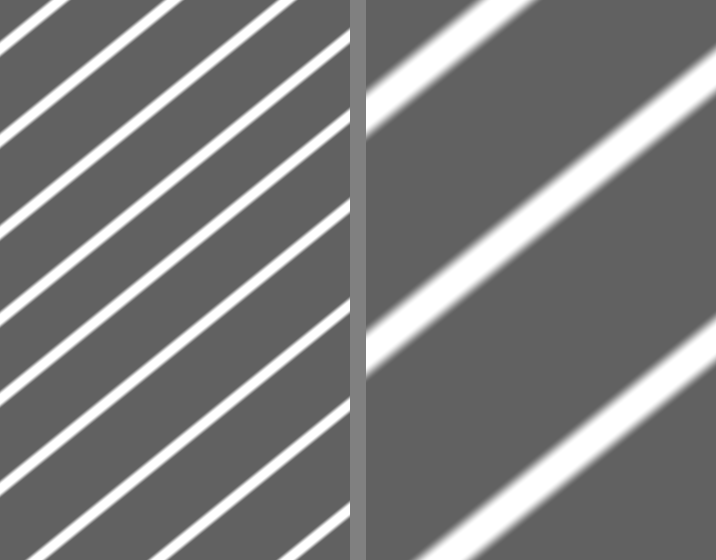
Left: the whole. Right: its middle third, enlarged.
Give the GLSL for this pattern, as a WebGL 1 fragment shader.

```glsl
precision highp float;
// Soft white diagonal stripes with uneven spacing on flat grey.

uniform vec2 u_resolution;

// Lengths are fractions of the canvas height.
const vec3 GROUND_COLOR = vec3(0.38);
const vec3 STRIPE_COLOR = vec3(1.0);
const int STRIPE_COUNT = 9;
const float STRIPE_ANGLE = 0.681;
const float FIRST_OFFSET = 0.0677;
const float STRIPE_SPACING = 0.166;
const float HALF_WIDTH = 0.0098;
const float EDGE_SOFTNESS = 0.0043;
const float DRIFT_STEP = 0.7854;

// Layered sines shift each stripe away from even spacing.
float spacingDrift(float index) {
  float phase = DRIFT_STEP * index;
  return 0.0223 * cos(phase - 0.769)
       + 0.0027 * cos(2.0 * phase + 1.816)
       + 0.0035 * cos(3.0 * phase - 0.45)
       + 0.001 * cos(4.0 * phase);
}

// Distance to the nearest stripe centre line.
float stripeDistance(vec2 point) {
  float depth = 1.0 - point.y + point.x * tan(STRIPE_ANGLE);
  float nearest = 10.0;
  for (int i = 0; i < STRIPE_COUNT; i++) {
    float index = float(i);
    float offset = FIRST_OFFSET + STRIPE_SPACING * index + spacingDrift(index);
    nearest = min(nearest, abs(depth - offset));
  }
  return nearest * cos(STRIPE_ANGLE);
}

void main() {
  vec2 point = gl_FragCoord.xy / u_resolution.y;

  // Keep the edge at least about one pixel wide on small canvases.
  float softness = max(EDGE_SOFTNESS, 0.7 / u_resolution.y);
  float stripe = 1.0 - smoothstep(HALF_WIDTH - softness, HALF_WIDTH + softness,
                                  stripeDistance(point));

  gl_FragColor = vec4(mix(GROUND_COLOR, STRIPE_COLOR, stripe), 1.0);
}
```
